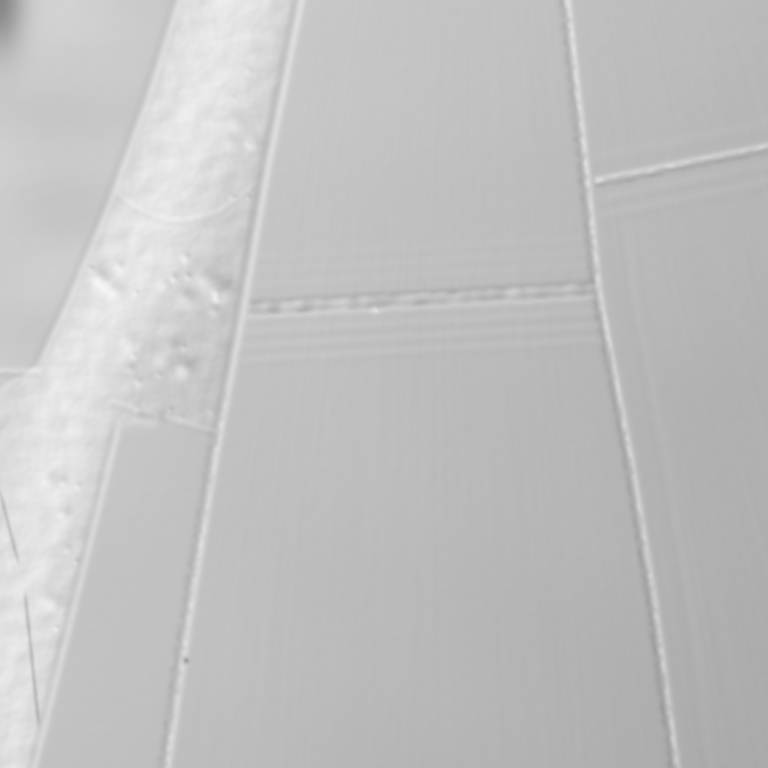
Reproduce this texture map procedurally as a WebGL 2 fragment shader.

```glsl
#version 300 es
precision highp float;
uniform vec2 u_resolution;
out vec4 fragColor;

vec2 hash2(vec2 p) {
    p = vec2(dot(p, vec2(127.1, 311.7)), dot(p, vec2(269.5, 183.3)));
    return fract(sin(p) * 43758.5) * 2.0 - 1.0;
}

float gradientNoise(vec2 p) {
    vec2 i = floor(p), f = fract(p);
    vec2 u = f * f * f * (f * (f * 6.0 - 15.0) + 10.0);
    vec2 e = vec2(1, 0);
    float low = mix(dot(hash2(i), f), dot(hash2(i + e.xy), f - e.xy), u.x);
    float high = mix(dot(hash2(i + e.yx), f - e.yx), dot(hash2(i + e.xx), f - e.xx), u.x);
    return mix(low, high, u.y);
}

// Horizontal position of a path whose points descend in y
float pathX(float y, vec2 path[6]) {
    float x = path[0].x;
    for (int i = 0; i < 5; i++) {
        float t = clamp((path[i].y - y) / (path[i].y - path[i + 1].y), 0.0, 1.0);
        x = mix(x, path[i + 1].x, t);
    }
    return x;
}

float bell(float d, float width) {
    return exp(-d * d / (width * width));
}

// Lit crest with a shaded flank on the negative side
float ridge(float d, float width) {
    return bell(d, width) - 0.55 * bell(d + 1.8 * width, width);
}

float span(float v, float from, float to, float soft) {
    return smoothstep(from - soft, from + soft, v) * (1.0 - smoothstep(to - soft, to + soft, v));
}

// Difference of two offset noise samples, read as slanted light
float emboss(vec2 p, float scale) {
    return gradientNoise(p * scale) - gradientNoise(p * scale + vec2(-0.35, 0.35));
}

float mounds(vec2 p, vec2 center, vec2 spread, float size, int count) {
    float light = 0.0;
    for (int i = 0; i < count; i++) {
        vec2 d = p - center - spread * hash2(center * 37.0 + float(i) * 1.7);
        float radius = size * (0.75 + 0.4 * hash2(vec2(i, 5)).x);
        light += dot(d, vec2(-0.6, -0.8)) / radius * exp(-dot(d, d) / (radius * radius));
    }
    return light;
}

void main() {
    vec2 p = gl_FragCoord.xy / u_resolution;
    vec2 wallA[6] = vec2[6](vec2(0.393, 1), vec2(0.349, 0.779), vec2(0.315, 0.583),
        vec2(0.281, 0.401), vec2(0.247, 0.193), vec2(0.219, 0));
    vec2 wallB[6] = vec2[6](vec2(0.740, 1), vec2(0.766, 0.766), vec2(0.781, 0.622),
        vec2(0.823, 0.401), vec2(0.853, 0.219), vec2(0.883, 0));
    vec2 scarp[6] = vec2[6](vec2(0.234, 1), vec2(0.195, 0.876), vec2(0.143, 0.733),
        vec2(0.091, 0.609), vec2(0.052, 0.525), vec2(-0.08, 0.46));
    vec2 slope[6] = vec2[6](vec2(0.305, 1), vec2(0.25, 0.83), vec2(0.175, 0.64),
        vec2(0.09, 0.50), vec2(0.045, 0.30), vec2(0.0, 0));
    float a = p.x - pathX(p.y, wallA);
    float b = p.x - pathX(p.y, wallB);
    float s = p.x - pathX(p.y, scarp);
    float f = p.x - mix(0.046, 0.156, p.y / 0.447);
    float lower = 1.0 - smoothstep(0.43, 0.46, p.y);
    float rough = gradientNoise(p * vec2(70, 95));

    // Broad ground shading
    float tone = 0.765 + 0.06 * p.y - 0.10 * p.x;
    tone += 0.012 * gradientNoise(p * 5.0 + 3.0);
    float west = 1.0 - smoothstep(-0.015, 0.005, s);
    tone += west * (0.05 * gradientNoise(p * vec2(6, 11) + 8.0) - 0.025 * p.y + 0.01);
    tone -= 0.28 * exp(-pow(p.x / 0.03, 2.0) - pow((1.0 - p.y) / 0.07, 2.0));

    // Bright slope and its broken surface
    float valley = smoothstep(-0.008, 0.012, s) * (1.0 - smoothstep(-0.02, 0.0, a));
    valley *= 1.0 - lower * smoothstep(-0.015, 0.005, f);
    float crest = bell(p.x - pathX(p.y, slope), 0.075);
    tone += valley * (0.015 + 0.10 * crest + 0.05 * emboss(p, 42.0) + 0.02 * emboss(p, 110.0));
    tone += 0.13 * valley * mounds(p, vec2(0.262, 0.635), vec2(0.03, 0.04), 0.012, 9);
    tone += 0.09 * valley * mounds(p, vec2(0.165, 0.640), vec2(0.065, 0.022), 0.010, 10);
    tone += 0.10 * valley * mounds(p, vec2(0.205, 0.525), vec2(0.04, 0.035), 0.011, 10);
    tone += 0.07 * valley * mounds(p, vec2(0.215, 0.465), vec2(0.07, 0.015), 0.009, 9);
    tone += 0.09 * valley * mounds(p, vec2(0.083, 0.28), vec2(0.022, 0.10), 0.010, 9);
    tone += 0.07 * valley * mounds(p, vec2(0.31, 0.84), vec2(0.03, 0.10), 0.009, 9);
    float arc = p.y - 0.715 - 5.0 * pow(p.x - 0.235, 2.0);
    tone += 0.025 * valley * ridge(arc, 0.004) * span(p.x, 0.15, 0.33, 0.01);
    float terrace = p.y - 0.479 + 0.29 * (p.x - 0.143);
    tone += 0.03 * ridge(terrace, 0.004) * span(p.x, 0.143, 0.285, 0.008);

    // Plough marks fan between the long walls
    float fan = a / (a - b);
    float field = smoothstep(0.01, 0.03, a);
    tone += field * 0.010 * gradientNoise(vec2(fan * 75.0, p.y * 4.0));
    tone += 0.006 * emboss(p, 65.0);

    // Long boundaries
    float wobble = 0.0022 * rough;
    float worn = 1.0 - smoothstep(0.38, 0.55, p.y);
    tone += (0.085 + 0.08 * worn * rough) * ridge(a + wobble * (0.3 + worn), 0.0055);
    tone += (0.10 + 0.09 * rough) * ridge(b + wobble, 0.0048);
    tone += 0.045 * ridge(s, 0.005) * smoothstep(0.51, 0.54, p.y);
    tone += 0.065 * ridge(f, 0.005) * lower;
    tone -= 0.20 * exp(-dot(p - vec2(0.242, 0.14), p - vec2(0.242, 0.14)) / 0.000016);

    // Central bank with parallel headland marks
    float along = (p.x - 0.325) / 0.456;
    float inside = smoothstep(0.0, 0.012, a) * (1.0 - smoothstep(-0.012, 0.0, b));
    float bank = p.y - mix(0.587, 0.613, along);
    tone += inside * 0.045 * ridge(-bank + wobble, 0.004);
    tone -= inside * 0.04 * ridge(bank - 0.021 + wobble, 0.004);
    tone += inside * 0.11 * emboss(p, 48.0) * span(bank, 0.002, 0.020, 0.004);
    tone += 0.10 * mounds(p, vec2(0.49, 0.600), vec2(0.004), 0.009, 2);
    for (int i = 1; i <= 3; i++) {
        float offset = 0.018 * float(i);
        tone += inside * 0.014 * ridge(bank + offset, 0.005);
        tone += inside * 0.006 * ridge(bank - 0.025 - offset, 0.005);
    }

    // Eastern branch and its headland
    float east = smoothstep(0.004, 0.012, b);
    float branch = p.y - mix(0.766, 0.811, (p.x - 0.775) / 0.225);
    tone += east * (0.09 + 0.08 * rough) * ridge(branch + wobble, 0.0045);
    tone += east * 0.012 * (ridge(branch + 0.024, 0.006) + ridge(branch + 0.046, 0.006));
    tone += east * 0.009 * ridge(branch - 0.03, 0.007);
    tone += 0.010 * ridge(b - 0.045, 0.006) * (1.0 - smoothstep(0.68, 0.74, p.y));

    // Short western cuts
    float cut = p.x - mix(0.050, 0.033, (p.y - 0.06) / 0.165);
    tone -= 0.13 * bell(cut, 0.003) * span(p.y, 0.06, 0.225, 0.012);
    float notch = p.x - mix(0.023, 0.0, (p.y - 0.27) / 0.09);
    tone -= 0.11 * bell(notch, 0.003) * span(p.y, 0.27, 0.36, 0.008);
    tone += 0.05 * ridge(p.y - 0.518 + wobble, 0.004) * (1.0 - smoothstep(0.045, 0.06, p.x));

    fragColor = vec4(vec3(clamp(tone, 0.0, 1.0)), 1.0);
}
```
